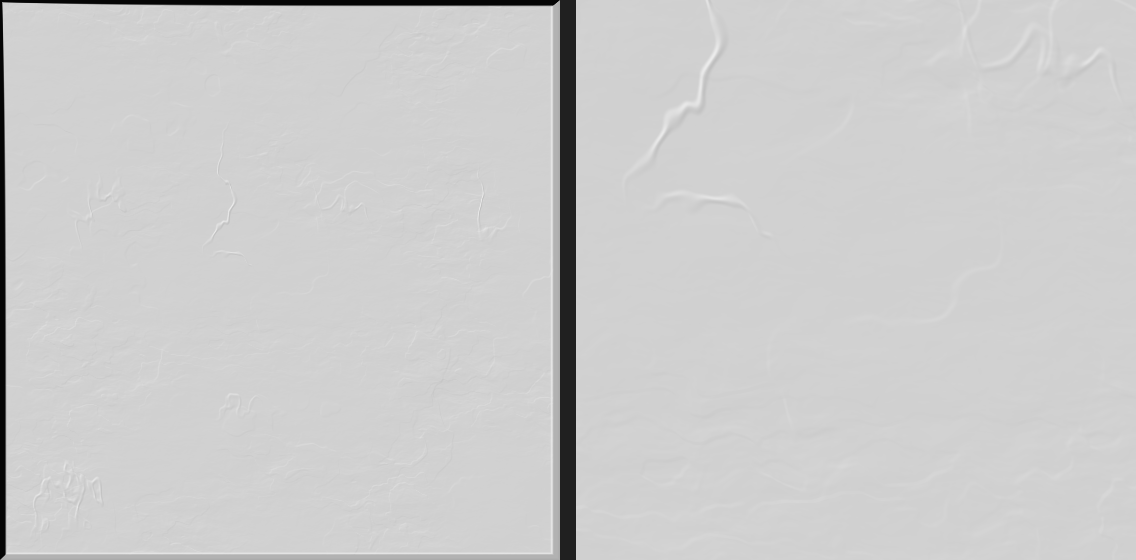
Left, the full canvas; right, a detail of the centre.
Give the GLSL for this texture map, as a WebGL 1 fragment shader.

```glsl
precision highp float;
// Pale plaster slab with a bevelled rim: thin chipped layers, faint creases and rare cracks.
// A height field of terraced gradient noise is lit by its slope towards the lower right;
// the rim is black on the left and top, grey with a bright inner line on the right and bottom.

uniform vec2 u_resolution;

float hash(vec2 cell) {
  vec3 a = fract(cell.xyx * vec3(0.1031, 0.1030, 0.0973));
  a += dot(a, a.yzx + 33.33);
  return fract((a.x + a.y) * a.z);
}

float cornerSlope(vec2 cell, vec2 offset) {
  float angle = 6.2832 * hash(cell);
  return dot(vec2(cos(angle), sin(angle)), offset);
}

float gradientNoise(vec2 p) {
  vec2 i = floor(p), f = p - i;
  vec2 u = f * f * f * (f * (f * 6.0 - 15.0) + 10.0);
  vec2 e = vec2(1.0, 0.0);
  float low = mix(cornerSlope(i, f), cornerSlope(i + e, f - e), u.x);
  float high = mix(cornerSlope(i + e.yx, f - e.yx), cornerSlope(i + 1.0, f - 1.0), u.x);
  return mix(low, high, u.y);
}

float fbm(vec2 p) {
  float sum = 0.0, amplitude = 1.0;
  for (int i = 0; i < 5; i++) {
    sum += amplitude * gradientNoise(p);
    p = p * 2.03 + vec2(7.3, 3.9);
    amplitude *= 0.5;
  }
  return sum;
}

// Flat steps joined by short, steep ramps
float terrace(float x) {
  return floor(x) + smoothstep(0.0, 0.12, fract(x));
}

float height(vec2 p) {
  // Ragged outlines
  vec2 q = p + 0.010 * vec2(gradientNoise(p * 27.0), gradientNoise(p * 31.0 + 40.0));
  float rough = smoothstep(-0.25, 0.45, gradientNoise(p * 4.5 + 11.0));
  float worn = smoothstep(-0.2, 0.35, gradientNoise(p * 7.0 + 23.0));

  // Broad layers, then small flakes in the rough zones
  float h = 0.75 * worn * terrace(4.0 * fbm(q * 3.0 + 5.0));
  h += 0.6 * rough * terrace(3.0 * fbm(q * vec2(6.0, 9.0) + 17.0));

  // Soft creases, mostly lying flat
  h += (0.5 + 1.6 * rough) * fbm(q * vec2(11.0, 22.0) + 31.0);

  // Rare deep cracks, mostly upright
  float crackZone = smoothstep(0.18, 0.5, gradientNoise(p * vec2(6.0, 4.0) + 61.0));
  float crack = 1.0 - smoothstep(0.0, 0.035, abs(fbm(q * vec2(5.0, 3.0) + 47.0)));
  return h - 2.2 * crackZone * crack;
}

void main() {
  vec2 p = gl_FragCoord.xy / u_resolution;

  // Relief: slopes facing the light show more than those in shade
  vec2 toLight = 0.0012 * vec2(0.6, -0.8);
  float slope = height(p - toLight) - height(p + toLight);
  float shade = 0.818 + 0.05 * slope * (slope > 0.0 ? 1.0 : 0.65);
  shade = clamp(shade, 0.62, 0.92);

  // Rim distances in units of rim width; the dark rim tapers to the upper left
  float litRim = min((1.0 - p.x) / 0.013, p.y / 0.0105);
  float leftWidth = 0.0108 - 0.0065 * pow(p.y, 4.0);
  float topWidth = 0.0108 - 0.0065 * pow(1.0 - p.x, 4.0);
  float darkRim = min(p.x / leftWidth, (1.0 - p.y) / topWidth);

  // Bright inner line and grey bevel
  float line = (litRim - 1.15) / 0.13;
  shade = mix(shade, 0.91, 0.9 * exp(-line * line));
  float bevel = 0.67 + 0.03 * smoothstep(0.0, 0.5, litRim);
  shade = mix(shade, bevel, 1.0 - smoothstep(0.82, 1.06, litRim));

  // Black bevel, mitred against the grey one
  float dark = 1.0 - smoothstep(0.75, 1.15, darkRim);
  dark *= smoothstep(-0.1, 0.1, litRim - darkRim);
  shade = mix(shade, 0.02, dark);

  gl_FragColor = vec4(vec3(shade), 1.0);
}
```
